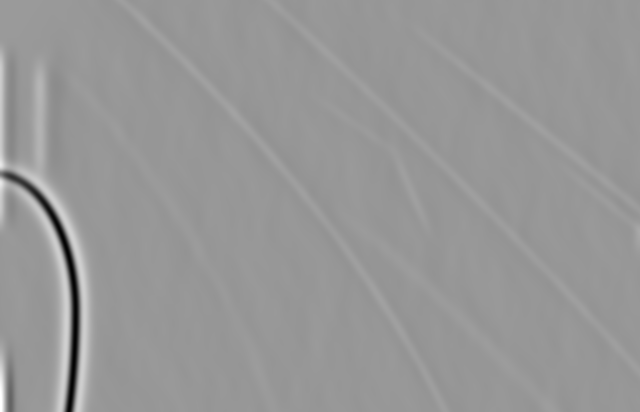
Reproduce this texture map procedurally as a Shadertoy shader.

```glsl
#define BASE_GREY 0.592
#define GRAIN 0.009
#define CORE_DEPTH 1.12
#define CORE_WIDTH 0.0132
#define HALO_GAIN 0.54
#define HALO_WIDTH 0.0275
#define FINE_CREASE 0.012
#define SOFT_CREASE 0.018

float bell(float d, float w) {
    return exp(-d * d / (w * w));
}

// Soft window that is open between lo and hi
float span(float v, float lo, float hi, float soft) {
    return smoothstep(lo - soft, lo + soft, v)
         * (1.0 - smoothstep(hi - soft, hi + soft, v));
}

// Bright ridge with shaded flanks along x = k.x + k.y*y + k.z*y*y
float crease(vec2 p, vec3 k, float width) {
    float slope = k.y + 2.0 * k.z * p.y;
    float d = (p.x - k.x - p.y * (k.y + k.z * p.y)) * inversesqrt(1.0 + slope * slope);
    return bell(d, width) - 0.37 * bell(d, 2.7 * width);
}

// Signed distance to the hook: elliptic shoulder, then a bowed stem
float hookDistance(vec2 p) {
    vec2 radii = vec2(0.1996, 0.335);
    vec2 q = p - vec2(-0.016, 0.756);
    if (q.y > 0.0) return q.x - radii.x + 0.27 * q.y * q.y;
    float n = length(q / radii);
    return (n - 1.0) * n / max(length(q / (radii * radii)), 0.001);
}

// Fine upright grain from layered, warped sines
float grain(vec2 p) {
    float sum = 0.0;
    float amp = 0.5;
    vec2 freq = vec2(37.0, 7.0);
    for (int i = 0; i < 4; i++) {
        float phase = float(i) * 2.1;
        float warp = 1.8 * sin(p.y * freq.y + p.x * 9.0 + phase);
        sum += amp * sin(p.x * freq.x - p.y * freq.y + warp + phase)
                   * cos(p.y * freq.y * 1.3 - p.x * 5.0 + phase);
        freq *= 1.55;
        amp *= 0.85;
    }
    return sum;
}

float creases(vec2 p) {
    float y = p.y;
    // Long falling folds
    float sum = 0.053 * crease(p, vec3(0.294, 1.077, -0.29), FINE_CREASE);
    sum += 0.042 * crease(p, vec3(0.655, 1.096, -0.112), FINE_CREASE);
    sum += 0.046 * crease(p, vec3(0.925, 1.236, 0.0), FINE_CREASE) * smoothstep(0.0, 0.2, y);
    // Short bent fold
    sum += 0.025 * crease(p, vec3(0.446, 1.38, 0.0), FINE_CREASE) * span(y, 0.25, 0.36, 0.04);
    sum += 0.04 * crease(p, vec3(0.801, 0.425, 0.0), FINE_CREASE) * span(y, 0.38, 0.56, 0.05);
    // Faint folds
    sum += 0.025 * crease(p, vec3(-0.004, 1.014, -0.345), SOFT_CREASE) * smoothstep(0.12, 0.22, y);
    sum += 0.026 * crease(p, vec3(0.154, 1.457, -0.27), SOFT_CREASE) * smoothstep(0.48, 0.6, y);
    sum += 0.035 * crease(p, vec3(0.884, 1.2, 0.0), FINE_CREASE) * smoothstep(0.36, 0.48, y);
    return sum;
}

// Upright bands and glows along the left border
float borderBands(vec2 p) {
    float upper = span(p.y, 0.16, 0.42, 0.05);
    float rim = span(p.y, 0.13, 0.54, 0.04);
    float foot = smoothstep(0.8, 0.98, p.y);
    float sum = upper * (0.115 * bell(p.x - 0.097, 0.017) - 0.04 * bell(p.x - 0.135, 0.022));
    sum += rim * (0.2 * bell(p.x, 0.011) - 0.06 * bell(p.x - 0.029, 0.014));
    sum += foot * (0.44 * bell(p.x, 0.012) - 0.2 * bell(p.x - 0.025, 0.011));
    return sum;
}

void mainImage(out vec4 fragColor, in vec2 fragCoord) {
    // Height units, y running down from the top edge
    vec2 p = fragCoord / iResolution.y;
    p.y = 1.0 - p.y;
    float right = iResolution.x / iResolution.y;

    // Background
    float calmCorner = 1.0 - smoothstep(0.1, 0.25, p.x + p.y * 0.7);
    float grey = BASE_GREY + GRAIN * grain(p) * (1.0 - calmCorner);
    grey += 0.01 * calmCorner + creases(p) + borderBands(p);
    grey += 0.07 * bell(p.x - right, 0.015) * bell(p.y - 0.575, 0.035);

    // Dark hook with its pale halo, weaker near the left border
    float d = hookDistance(p);
    float strength = mix(0.55, 1.0, smoothstep(0.0, 0.16, p.x));
    grey += strength * (HALO_GAIN * bell(d, HALO_WIDTH) - CORE_DEPTH * bell(d, CORE_WIDTH));

    fragColor = vec4(vec3(clamp(grey, 0.0, 1.0)), 1.0);
}
```
